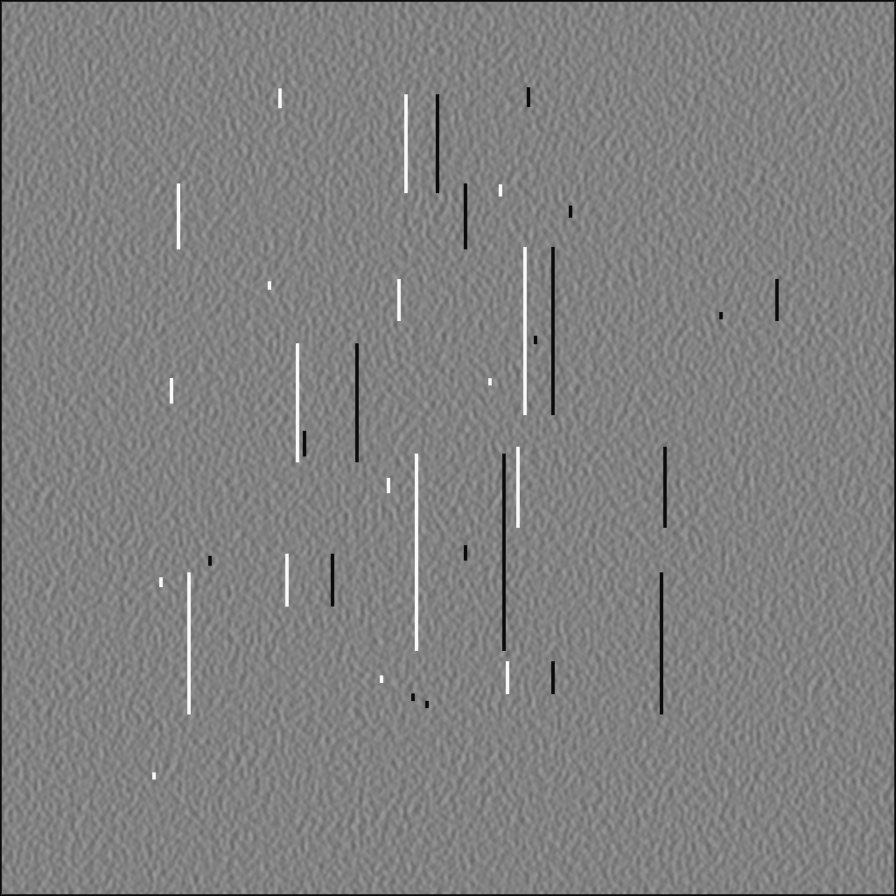
Give the GLSL for this texture map, as a Shadertoy shader.

```glsl
// Embossed grey grain with scattered vertical light and dark strokes in a thin dark frame.

#define BASE_GREY 0.508
#define GRAIN_CONTRAST 0.08
#define GRAIN_CELLS vec2(132.0, 106.0)
#define EMBOSS_STEP 0.002
#define PAIR_COUNT 19
#define STROKE_WIDTH (1.0 / 256.0)
#define LONGEST_STROKE 0.23
#define SHORTEST_STROKE 0.008
#define LIGHT_TONE 0.98
#define DARK_TONE 0.04
#define FRAME_WIDTH (1.0 / 512.0)

// Integer hash to two values in 0..1
vec2 hash2(ivec2 cell) {
    uvec2 q = uvec2(cell) * uvec2(1597u, 3571u);
    uint n = (q.x ^ (q.y << 7)) * 747796405u + 289133u;
    n = ((n >> 15) ^ n) * 277803u;
    n = ((n >> 13) ^ n) * 747797u;
    n ^= n >> 16;
    return vec2(n & 65535u, n >> 16) / 65535.0;
}

// Ramp of one lattice corner along its random unit gradient
float cornerRamp(ivec2 cell, vec2 offset) {
    float angle = 6.2831853 * hash2(cell).x;
    return dot(vec2(cos(angle), sin(angle)), offset);
}

float gradientNoise(vec2 p) {
    ivec2 cell = ivec2(floor(p));
    vec2 f = fract(p);
    vec2 w = f * f * f * (f * (f * 6.0 - 15.0) + 10.0);
    float low = mix(cornerRamp(cell, f),
                    cornerRamp(cell + ivec2(1, 0), f - vec2(1, 0)), w.x);
    float high = mix(cornerRamp(cell + ivec2(0, 1), f - vec2(0, 1)),
                     cornerRamp(cell + ivec2(1, 1), f - vec2(1, 1)), w.x);
    return mix(low, high, w.y);
}

mat2 rotation(float angle) {
    float c = cos(angle), s = sin(angle);
    return mat2(c, s, -s, c);
}

// Two turned noise layers, so that the lattice does not show
float surfaceHeight(vec2 uv) {
    vec2 p = uv * GRAIN_CELLS;
    return gradientNoise(rotation(0.5) * p + 300.0)
         + gradientNoise(rotation(-0.8) * p * 1.3 + 700.0);
}

// Antialiased coverage of an upright bar
float bar(vec2 uv, vec2 center, vec2 size, float pixel) {
    vec2 d = abs(uv - center) - 0.5 * size;
    vec2 cover = clamp(0.5 - d / pixel, 0.0, 1.0);
    return cover.x * cover.y;
}

// Columns lie on a grid of stroke widths
float snapColumn(float x) {
    return floor(x / STROKE_WIDTH + 0.5) * STROKE_WIDTH;
}

void mainImage(out vec4 fragColor, in vec2 fragCoord) {
    vec2 uv = fragCoord / iResolution.xy;
    float pixel = 1.0 / iResolution.y;

    // Grain: horizontal slope of the surface
    vec2 side = vec2(EMBOSS_STEP, 0.0);
    float slope = surfaceHeight(uv + side) - surfaceHeight(uv - side);
    float tone = BASE_GREY + GRAIN_CONTRAST * slope;

    // Strokes: a light left edge and a dark right edge per pair
    for (int i = 0; i < PAIR_COUNT; i++) {
        float rank = (float(i) + 0.5) / float(PAIR_COUNT);
        float span = SHORTEST_STROKE + LONGEST_STROKE * rank * rank * rank;
        vec2 spread = fract(float(i) * vec2(0.7549, 0.5698));
        vec2 chance = hash2(ivec2(i, 91));

        float left = 0.17 + 0.5 * spread.x;
        float right = mix(left + 0.015, 0.9, chance.x * chance.x);
        float y = mix(0.13 + 0.5 * span, 0.91 - 0.5 * span, spread.y);
        float drift = 0.16 * (chance.y - 0.5) * step(span, 0.03);

        vec2 size = vec2(STROKE_WIDTH, span);
        float light = bar(uv, vec2(snapColumn(left), y), size, pixel);
        float dark = bar(uv, vec2(snapColumn(right), y + drift), size, pixel);
        tone = mix(tone, LIGHT_TONE, light);
        tone = mix(tone, DARK_TONE, dark);
    }

    // Frame along the canvas edge
    vec2 inset = min(uv, 1.0 - uv);
    float edge = min(inset.x, inset.y) - FRAME_WIDTH;
    tone = mix(tone, DARK_TONE, clamp(0.5 - edge / pixel, 0.0, 1.0));

    fragColor = vec4(vec3(tone), 1.0);
}
```
